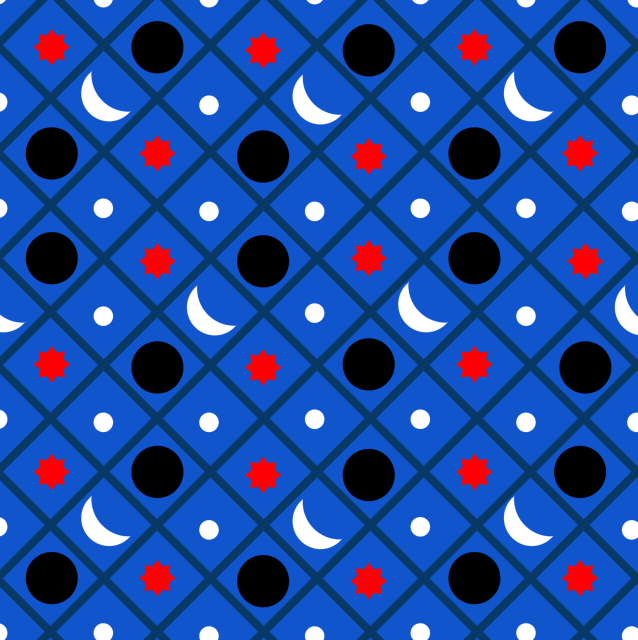
A Shadertoy shader for this pattern:

```glsl
const float PI = 3.14159265;

// Coverage of a signed distance, softened over about one pixel
float cover(float dist, float pixel) {
    return 1.0 - smoothstep(-0.75 * pixel, 0.75 * pixel, dist);
}

float starDistance(vec2 p, float outer, float inner) {
    float sector = PI / 8.0;
    float angle = abs(mod(atan(p.y, p.x) + sector, 2.0 * sector) - sector);
    vec2 folded = length(p) * vec2(cos(angle), sin(angle));
    vec2 tip = vec2(outer, 0.0);
    vec2 edge = inner * vec2(cos(sector), sin(sector)) - tip;
    return dot(folded - tip, normalize(vec2(edge.y, -edge.x)));
}

float crescentDistance(vec2 p) {
    float body = length(p - vec2(0.055, -0.071)) - 0.264;
    float bite = length(p - vec2(0.24, -0.251)) - 0.353;
    return max(body, -bite);
}

// Uneven placement of the two-by-two blocks, laid like bricks
vec2 blockShift(vec2 cell) {
    float band = mod(floor(cell.y / 2.0), 2.0);
    float block = floor((cell.x + band) / 2.0);
    return vec2(0.05 * band * step(5.3, cell.x),
                0.029 * mod(block, 2.0) - 0.013 * band);
}

// Alternating diagonal lines
float latticeDistance(vec2 p) {
    vec2 diagonals = abs(fract(vec2(p.x + p.y, p.x - p.y)) - 0.5);
    return min(diagonals.x, diagonals.y) * sqrt(0.5) - 0.038;
}

void mainImage(out vec4 fragColor, in vec2 fragCoord) {
    // Rows count downward from the top edge
    vec2 canvas = vec2(fragCoord.x, iResolution.y - fragCoord.y) / iResolution.y;
    vec2 grid = canvas * vec2(6.057, 6.028);
    float pixel = 6.03 / iResolution.y;

    vec3 color = vec3(0.067, 0.333, 0.8);
    float lattice = latticeDistance(canvas * 6.0 + vec2(0.027, 0.078));
    color = mix(color, vec3(0.03, 0.22, 0.4), cover(lattice, pixel));

    // Discs and stars at the cell centres
    vec2 cell = floor(grid);
    vec2 local = grid - cell - vec2(0.49, 0.445) - blockShift(cell + 0.5);
    bool isDisc = mod(cell.x + cell.y + floor(cell.y / 2.0), 2.0) > 0.5;
    float emblem = isDisc ? length(local) - 0.246 : starDistance(local, 0.172, 0.12);
    color = mix(color, isDisc ? vec3(0.0) : vec3(0.99, 0.005, 0.01), cover(emblem, pixel));

    // Dots and crescents at the cell corners
    vec2 corner = floor(grid + 0.5);
    local = grid - corner + vec2(0.022, 0.05) - blockShift(corner - vec2(0.0, 1.0));
    bool oddRow = mod(corner.y, 2.0) > 0.5;
    bool isCrescent = oddRow && mod(corner.x + floor(corner.y / 2.0), 2.0) > 0.5;
    float white = isCrescent ? crescentDistance(local) : length(local - vec2(0.0, 0.012)) - 0.092;
    color = mix(color, vec3(1.0), cover(white, pixel));

    fragColor = vec4(color, 1.0);
}
```
